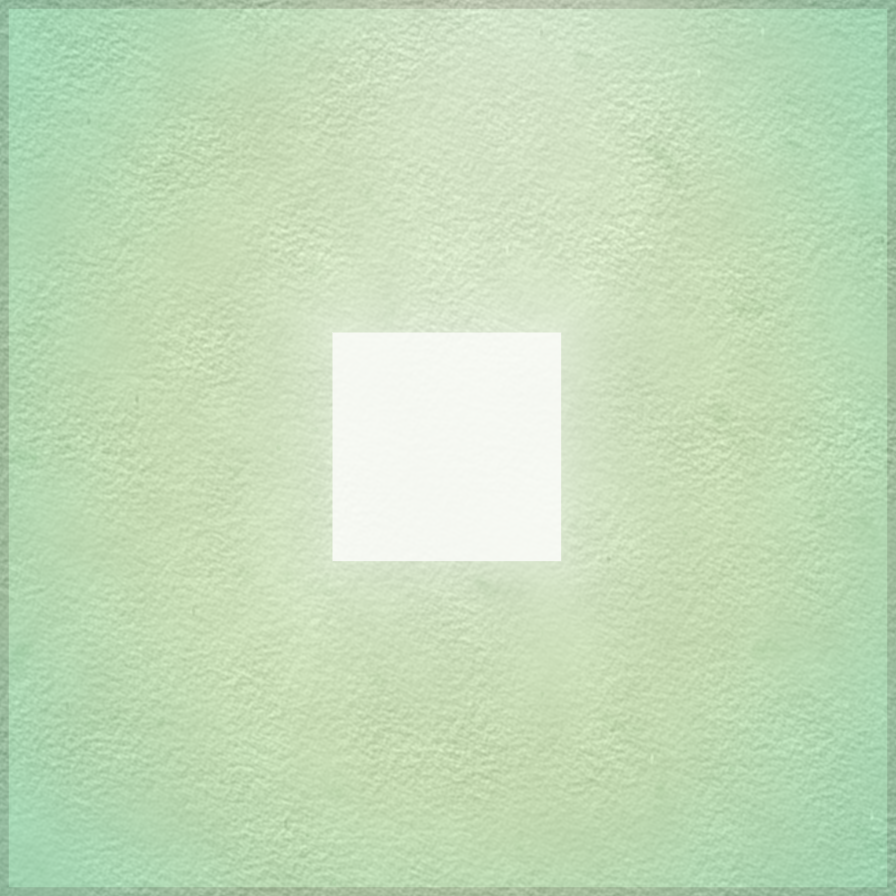
A three.js fragment shader for this background:

```glsl
varying vec2 vUv;

#define PANEL_CENTER vec2(0.4987, 0.5013)
#define PANEL_HALF 0.1276
#define FRAME_WIDTH 0.0098
#define EDGE_SOFT 0.0008
#define GRAIN_SCALE 125.0
#define GRAIN_DEPTH 0.075
#define BLOTCH_DEPTH 0.045
#define GLOW_REACH 0.055
#define SPECK_CELLS 17.0

const vec3 SAGE = vec3(0.765, 0.850, 0.685);
const vec3 MINT = vec3(0.620, 0.828, 0.695);
const vec3 PALE = vec3(0.890, 0.925, 0.860);
const vec3 PANEL = vec3(0.965, 0.975, 0.951);
const vec3 FRAME_SHADE = vec3(0.900, 0.872, 0.880);

vec2 hash2(vec2 p) {
  vec3 q = fract(p.xyx * vec3(0.1031, 0.1030, 0.0973));
  q += dot(q, q.yzx + 33.33);
  return fract((q.xx + q.yz) * q.zy);
}

float cornerSlope(vec2 cell, vec2 corner, vec2 f) {
  float angle = 6.2832 * hash2(cell + corner).x;
  return dot(vec2(cos(angle), sin(angle)), f - corner);
}

float gradientNoise(vec2 p) {
  vec2 cell = floor(p);
  vec2 f = fract(p);
  vec2 u = f * f * f * (f * (f * 6.0 - 15.0) + 10.0);
  float low = mix(cornerSlope(cell, vec2(0.0), f),
                  cornerSlope(cell, vec2(1.0, 0.0), f), u.x);
  float high = mix(cornerSlope(cell, vec2(0.0, 1.0), f),
                   cornerSlope(cell, vec2(1.0), f), u.x);
  return mix(low, high, u.y);
}

float fbm(vec2 p) {
  float sum = 0.0;
  float weight = 0.5;
  for (int i = 0; i < 4; i++) {
    sum += weight * gradientNoise(p);
    p = mat2(1.6, 1.2, -1.2, 1.6) * p + 7.3;
    weight *= 0.5;
  }
  return sum;
}

float boxDistance(vec2 p, float halfSize) {
  vec2 d = abs(p) - halfSize;
  return length(max(d, 0.0)) + min(max(d.x, d.y), 0.0);
}

// Paper height: fibres along a slant plus finer tooth
float paperHeight(vec2 q) {
  float fibres = gradientNoise(q) + 0.5 * gradientNoise(q * 0.47 + 31.0);
  return fibres + 0.55 * gradientNoise(q.yx * 1.9 + 11.0);
}

// Relief lit from the upper left, uneven in strength
float paperGrain(vec2 p) {
  vec2 q = mat2(0.80, 0.45, -0.50, 1.05) * p * GRAIN_SCALE;
  vec2 light = vec2(-0.16, 0.20);
  float relief = paperHeight(q + light) - paperHeight(q - light);
  float tooth = gradientNoise(p * 245.0 + 19.0);
  float strength = 1.0 + 1.1 * gradientNoise(p * 9.0 + 5.0);
  return (relief * 0.75 + tooth * 0.42) * strength;
}

// Sparse flecks: negative is dark, positive is light
float flecks(vec2 p) {
  vec2 cell = floor(p * SPECK_CELLS);
  vec2 rnd = hash2(cell + 41.0);
  vec2 offset = fract(p * SPECK_CELLS) - 0.25 - 0.5 * hash2(cell + 83.0);
  float spot = 1.0 - smoothstep(0.01, 0.07, length(offset * vec2(1.3, 0.6)));
  return spot * step(0.95, rnd.x) * (rnd.y > 0.6 ? 0.8 : -0.8);
}

void main() {
  vec2 p = vUv;
  float panelDist = boxDistance(p - PANEL_CENTER, PANEL_HALF);

  // Sage field turning to mint at the corners
  float blotch = fbm(p * 5.0 + 3.0);
  float reach = length((p - 0.5) * vec2(1.92, 1.65));
  float mint = smoothstep(0.55, 1.35, reach + 0.14 * blotch);
  vec3 color = mix(SAGE, MINT, mint);

  // Light from the top, across the middle and around the panel
  vec2 topOffset = (p - vec2(0.57, 1.0)) / vec2(0.24, 0.28);
  float topLight = 0.52 * exp(-dot(topOffset, topOffset));
  vec2 midOffset = (p - vec2(0.5, 0.53)) / vec2(0.30, 0.34);
  float midLight = 0.32 * exp(-dot(midOffset, midOffset));
  float halo = 0.42 * exp(-max(panelDist, 0.0) / GLOW_REACH);
  color = mix(color, PALE, clamp(topLight + midLight + halo, 0.0, 0.85));

  // Paper texture, stains and small pits
  float grain = paperGrain(p);
  float mottle = fbm(p * 22.0 + 9.0);
  float stain = smoothstep(0.20, 0.42, fbm(p * 13.0 + 27.0));
  float pits = smoothstep(0.38, 0.62, gradientNoise(p * 95.0 + 63.0));
  pits *= smoothstep(0.0, 0.35, gradientNoise(p * 7.0 + 17.0));
  float calm = mix(0.6, 1.0, smoothstep(0.0, 0.12, panelDist));
  color += GRAIN_DEPTH * grain * calm + BLOTCH_DEPTH * blotch + 0.03 * mottle;
  color -= (stain + pits) * vec3(0.040, 0.028, 0.038);
  color += 0.10 * flecks(p);

  // Shaded outer frame, with rougher grain
  float inside = 0.5 - max(abs(p.x - 0.5), abs(p.y - 0.5));
  float frame = 1.0 - smoothstep(-EDGE_SOFT, EDGE_SOFT, inside - FRAME_WIDTH);
  color = mix(color, color * FRAME_SHADE + 0.03 * grain, frame);

  // Central panel with a trace of the grain
  float panel = 1.0 - smoothstep(-EDGE_SOFT, EDGE_SOFT, panelDist);
  color = mix(color, PANEL + 0.010 * grain + 0.012 * blotch, panel);

  gl_FragColor = vec4(clamp(color, 0.0, 1.0), 1.0);
}
```
